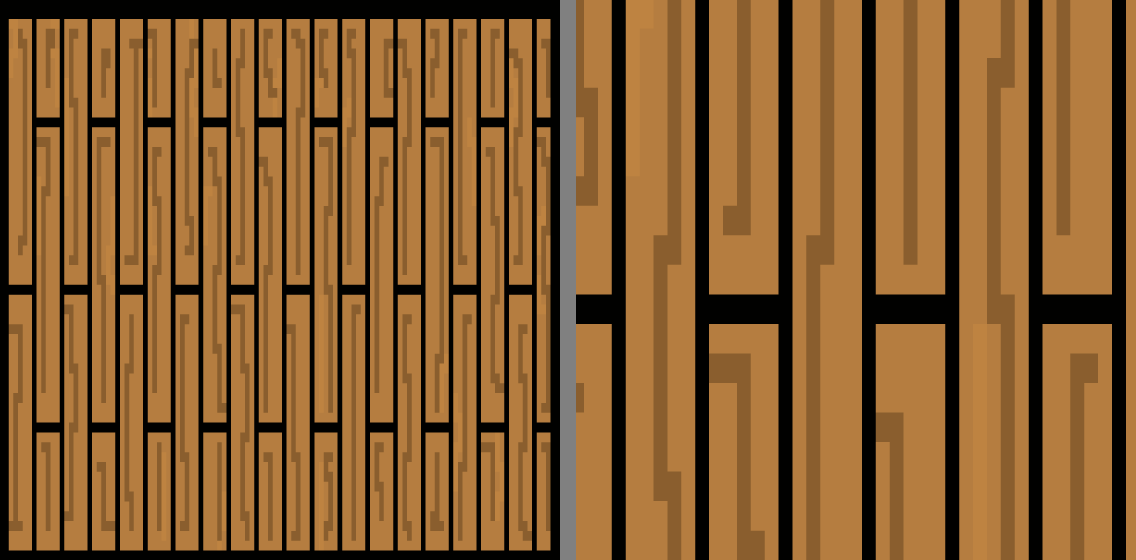
Left: the whole. Right: its middle third, enlarged.
Write a WebGL 1 fragment shader that draws this texture.

```glsl
precision highp float;
// Blocky wooden wall: upright staggered planks with black seams and stepped grain.

uniform vec2 u_resolution;

const vec3 SEAM_COLOR  = vec3(0.004, 0.004, 0.0);
const vec3 WOOD_COLOR  = vec3(0.71, 0.49, 0.25);
const vec3 GRAIN_COLOR = vec3(0.54, 0.37, 0.18);
const vec3 SHEEN_COLOR = vec3(0.745, 0.515, 0.255);

const vec2 WALL_CORNER = vec2(0.0156, 0.9661);   // top left of the planks
const vec2 CELL_SIZE   = vec2(0.00827, 0.01758); // one block of the pattern
const vec2 GRID        = vec2(117.0, 54.0);      // blocks across and down
const float PITCH      = 6.0;   // blocks per plank, including its seam
const float JOINT_EVEN = 27.0;  // rows of the horizontal seams
const float JOINT_ODD_A = 10.0;
const float JOINT_ODD_B = 41.0;
const float HOOK_CHANCE = 0.84;
const float TAIL_CHANCE = 0.35;
const float SHEEN_CHANCE = 0.5;
const int SAMPLES = 4;          // antialiasing samples per axis

float hash(vec2 p) {
  vec3 q = fract(vec3(p.xyx) * 0.1031);
  q += dot(q, q.yzx + 33.33);
  return fract((q.x + q.y) * q.z);
}

// Column of a wandering line, constant over each run of rows
float wander(float seed, float row, float run, float base) {
  float segment = floor((row + 0.5) / run);
  return base + step(0.5, hash(vec2(seed, segment + 40.0)));
}

// Columns covered in a row; both columns are filled where the line steps
vec2 lineSpan(float seed, float row, float run, float base) {
  float now = wander(seed, row, run, base);
  float before = wander(seed, row - 1.0, run, base);
  return vec2(min(now, before), max(now, before));
}

// Sideways reach of a hook: left, right or none
float hookReach(float seed, float channel, float chance) {
  float pick = hash(vec2(seed, channel));
  float side = pick < 0.5 * chance ? -1.0 : 1.0;
  return side * step(pick, chance) * (1.0 + step(0.8, hash(vec2(seed, channel + 1.0))));
}

bool inSpan(float x, vec2 span) {
  return x > span.x - 0.5 && x < span.y + 0.5;
}

// Dark line with a hooked top and sometimes a hooked tail
bool isGrain(float seed, float col, float row, float size) {
  float first = 1.0 + floor(2.3 * hash(vec2(seed, 1.0)));
  float last = size - 2.0 - floor(2.8 * hash(vec2(seed, 2.0)));
  if (!inSpan(row, vec2(first, last))) return false;

  float run = mix(2.5, 4.5, hash(vec2(seed, 3.0))) + 0.14 * size;
  float base = 1.0 + step(0.55, hash(vec2(seed, 4.0)));
  float shifted = row + floor(8.0 * hash(vec2(seed, 5.0)));
  vec2 span = lineSpan(seed, shifted, run, base);

  float reach = 0.0;
  if (row < first + 0.5) reach = hookReach(seed, 6.0, HOOK_CHANCE);
  if (row > last - 0.5) reach = hookReach(seed, 8.0, TAIL_CHANCE);
  span += vec2(min(reach, 0.0), max(reach, 0.0));
  return inSpan(col, span);
}

// Faint light streak near one edge of some boards
bool isSheen(float seed, float col, float row, float size) {
  if (hash(vec2(seed, 11.0)) > SHEEN_CHANCE) return false;
  float span = min(size - 2.0, 5.0 + floor(7.0 * hash(vec2(seed, 12.0))));
  float first = floor((size - span) * hash(vec2(seed, 13.0)));
  float base = 3.0 * step(0.5, hash(vec2(seed, 14.0)));
  return inSpan(row, vec2(first, first + span))
      && inSpan(col, lineSpan(seed + 90.0, row, 3.0, base));
}

vec3 wallColor(vec2 uv) {
  vec2 cell = floor(vec2(uv.x - WALL_CORNER.x, WALL_CORNER.y - uv.y) / CELL_SIZE);
  if (cell.x < 0.0 || cell.y < 0.0 || cell.x >= GRID.x || cell.y >= GRID.y) return SEAM_COLOR;

  float plank = floor((cell.x + 0.5) / PITCH);
  float col = cell.x - plank * PITCH;
  if (col > PITCH - 1.5) return SEAM_COLOR;

  // Find the board between two joints
  bool odd = mod(plank, 2.0) > 0.5;
  float jointA = odd ? JOINT_ODD_A : JOINT_EVEN;
  float jointB = odd ? JOINT_ODD_B : GRID.y;
  if (cell.y == jointA || cell.y == jointB) return SEAM_COLOR;
  float part = step(jointA, cell.y) + step(jointB, cell.y);
  float top = part < 0.5 ? 0.0 : (part < 1.5 ? jointA : jointB) + 1.0;
  float bottom = part < 0.5 ? jointA : (part < 1.5 ? jointB : GRID.y);

  float seed = plank * 3.0 + part + 17.0;
  float row = cell.y - top;
  float size = bottom - top;
  if (isGrain(seed, col, row, size)) return GRAIN_COLOR;
  return isSheen(seed, col, row, size) ? SHEEN_COLOR : WOOD_COLOR;
}

void main() {
  // Average a grid of samples to smooth every edge
  vec3 sum = vec3(0.0);
  for (int j = 0; j < SAMPLES; j++) {
    for (int i = 0; i < SAMPLES; i++) {
      vec2 offset = (vec2(float(i), float(j)) + 0.5) / float(SAMPLES) - 0.5;
      sum += wallColor((gl_FragCoord.xy + offset) / u_resolution);
    }
  }
  gl_FragColor = vec4(sum / float(SAMPLES * SAMPLES), 1.0);
}
```
